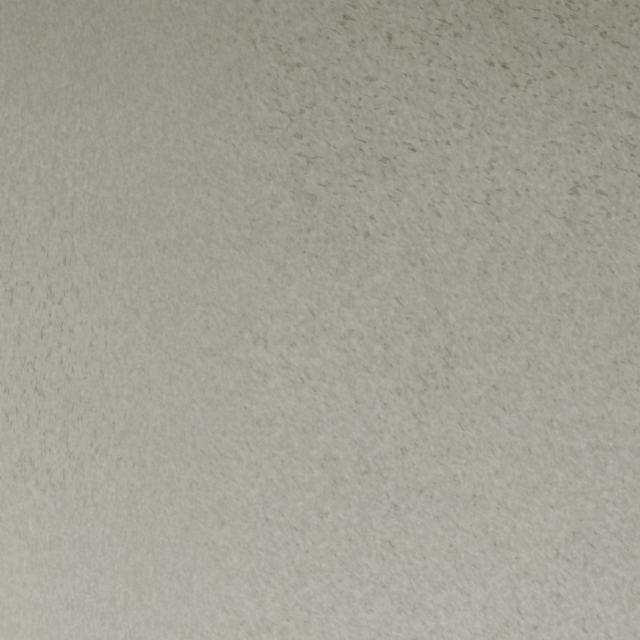
A Shadertoy shader for this texture:

```glsl
// Draws a softly lit grey-green plaster wall with brushed grain and small dark pits.

const vec3 WALL_COLOR = vec3(0.63, 0.62, 0.57);
const vec3 TONE_STEP = vec3(0.05, 0.05, 0.06);
const vec3 WARM_TINT = vec3(0.014, 0.0, -0.012);

float hash(vec2 p) {
    vec3 q = fract(vec3(p.xyx) * 0.1031);
    q += dot(q, q.yzx + 33.33);
    return fract((q.x + q.y) * q.z);
}

// Smooth value noise from -1 to 1
float noise(vec2 p) {
    vec2 cell = floor(p);
    vec2 f = fract(p);
    f = f * f * (3.0 - 2.0 * f);
    float low = mix(hash(cell), hash(cell + vec2(1, 0)), f.x);
    float high = mix(hash(cell + vec2(0, 1)), hash(cell + vec2(1, 1)), f.x);
    return 2.0 * mix(low, high, f.y) - 1.0;
}

float cloud(vec2 p) {
    float sum = 0.0;
    float weight = 0.55;
    for (int i = 0; i < 4; i++) {
        sum += weight * noise(p);
        p = mat2(1.6, 1.2, -1.2, 1.6) * p + 17.3;
        weight *= 0.5;
    }
    return sum;
}

// Noise stretched along an angle; density is cells along and across it
float streaks(vec2 p, float angle, vec2 density) {
    vec2 dir = vec2(cos(angle), sin(angle));
    vec2 q = vec2(dot(p, dir), dot(p, vec2(-dir.y, dir.x))) * density + 300.0;
    return 0.7 * noise(q) + 0.5 * noise(q * 1.7 + 41.0);
}

// Dark marks where the streak noise dips low
float pits(float grain, float threshold) {
    return smoothstep(threshold, threshold + 0.4, -grain);
}

// Broad light: bright at the lower left, dim along the top
float lighting(vec2 p) {
    float fall = 1.28 - 2.0 * p.y - 0.4 * (p.x - 0.5);
    return fall - 0.4 * smoothstep(0.75, 1.05, p.y) + 0.22 * cloud(p * 4.0 + 5.0);
}

void mainImage(out vec4 fragColor, in vec2 fragCoord) {
    vec2 uv = fragCoord / iResolution.xy;
    vec2 warped = uv + 0.004 * vec2(cloud(uv * 22.0), cloud(uv * 22.0 + 60.0));
    float patches = cloud(uv * 9.0 + 30.0);

    // Brush direction turns from upright at the left to slanted at the right
    float slant = smoothstep(0.12, 0.5, uv.x + 0.08 * patches);
    float upright = streaks(uv, 1.57, vec2(95.0, 230.0));
    float slanted = streaks(warped, -0.9, vec2(105.0, 180.0));
    float shallow = streaks(warped, -0.35, vec2(75.0, 150.0));
    float fine = streaks(uv, -0.9, vec2(220.0, 260.0));
    float grain = mix(upright, slanted, slant) * mix(0.48, 0.66, slant) + 0.48 * fine;

    // Pits gather at the upper right, thin scratches at the left edge
    float corner = smoothstep(0.55, 1.0, uv.y + 0.25 * uv.x + 0.25 * patches);
    float rough = corner * smoothstep(0.25, 0.6, uv.x);
    float scratched = (1.0 - smoothstep(0.08, 0.25, uv.x))
        * smoothstep(0.1, 0.35, uv.y) * (1.0 - smoothstep(0.55, 0.8, uv.y));
    float marks = 1.5 * rough * pits(shallow, 0.38)
        + 0.8 * scratched * pits(upright, 0.4)
        + 0.8 * slant * pits(slanted, 0.6);

    float tone = lighting(uv) + grain - marks;
    vec3 color = WALL_COLOR + TONE_STEP * tone;

    // Warm stains at the left edge and faint drifting hue
    float edge = 1.0 - smoothstep(0.0, 0.12, uv.x);
    float warmth = 0.6 * edge * (1.0 - uv.y) + 0.35 * cloud(uv * 14.0 + 80.0);
    color += WARM_TINT * warmth;

    fragColor = vec4(clamp(color, 0.0, 1.0), 1.0);
}
```
